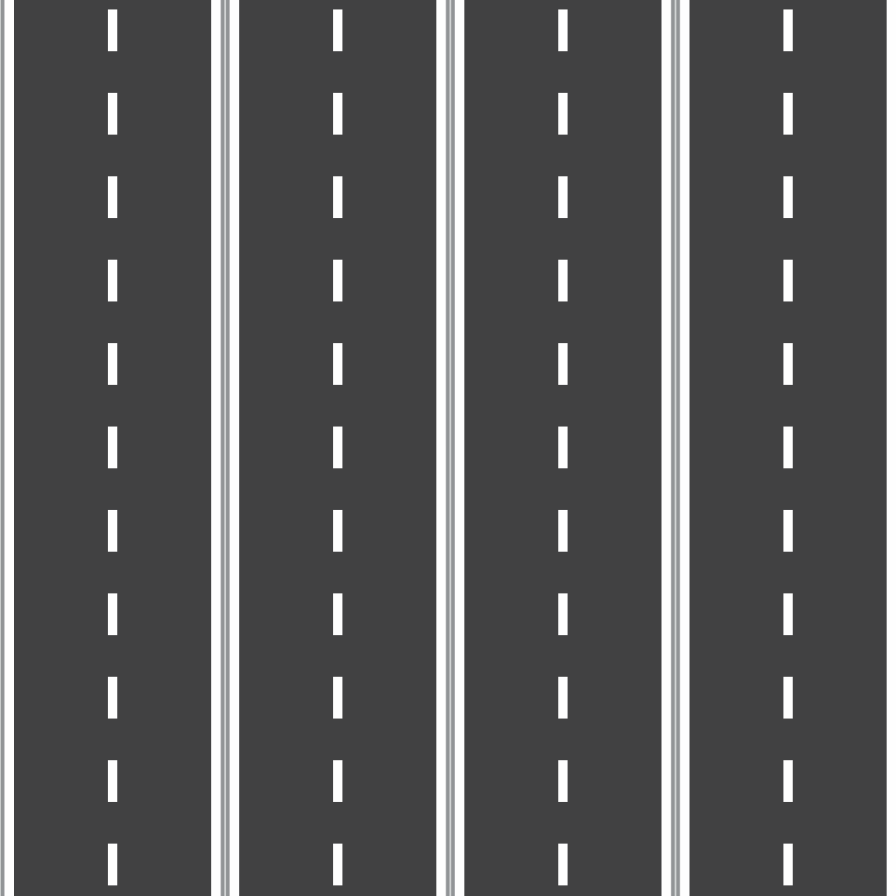
This pattern is drawn by a three.js fragment shader. Its source:

```glsl
// Parallel vertical roads with dashed centre lines, parted by white verges
// and a narrow grey rail. Each column is mirrored about its rail with fract,
// and every band is a box with edges smoothed over one pixel.

varying vec2 vUv;

// Lengths are fractions of the canvas side.
const float UNIT = 1.0 / 768.0;
const float ROAD_PERIOD = 193.0 * UNIT;      // rail to rail, first rail at x = 0
const float VERGE_HALF = 12.0 * UNIT;        // white strip including the rail
const float RAIL_HALF = 4.0 * UNIT;
const float RAIL_CORE_HALF = 3.4 * UNIT;     // inside the pale rail edges
const float GROOVE_HALF = 0.75 * UNIT;       // pale line along the rail
const vec2 DASH_HALF = vec2(4.0, 17.9) * UNIT;
const float DASH_PERIOD = 71.5 * UNIT;
const float DASH_START = 27.0 * UNIT;        // centre of the lowest dash

const vec3 ASPHALT = vec3(0.255, 0.255, 0.26);
const vec3 PAINT = vec3(0.995);
const vec3 RAIL = vec3(0.57, 0.58, 0.59);
const vec3 RAIL_EDGE = vec3(0.71, 0.71, 0.72);
const vec3 GROOVE = vec3(0.82, 0.83, 0.83);

// Signed distance along one axis to the nearest repeated centre.
float repeatAxis(float position, float period) {
  return (fract(position / period + 0.5) - 0.5) * period;
}

// Pixel coverage of a band of the given half width.
float band(float offset, float halfWidth, float pixel) {
  return clamp((halfWidth - abs(offset)) / pixel + 0.5, 0.0, 1.0);
}

void main() {
  vec2 pixel = max(fwidth(vUv), vec2(1e-5));

  // Offsets from the nearest rail, road centre and dash centre
  float railX = repeatAxis(vUv.x, ROAD_PERIOD);
  float roadX = repeatAxis(vUv.x - 0.5 * ROAD_PERIOD, ROAD_PERIOD);
  float dashY = repeatAxis(vUv.y - DASH_START, DASH_PERIOD);

  // Dashed centre lines
  float dash = band(roadX, DASH_HALF.x, pixel.x) * band(dashY, DASH_HALF.y, pixel.y);
  vec3 color = mix(ASPHALT, PAINT, dash);

  // Verge and rail, from the widest band to the narrowest
  color = mix(color, PAINT, band(railX, VERGE_HALF, pixel.x));
  color = mix(color, RAIL_EDGE, band(railX, RAIL_HALF, pixel.x));
  color = mix(color, RAIL, band(railX, RAIL_CORE_HALF, pixel.x));
  color = mix(color, GROOVE, band(railX, GROOVE_HALF, pixel.x));

  gl_FragColor = vec4(color, 1.0);
}
```
